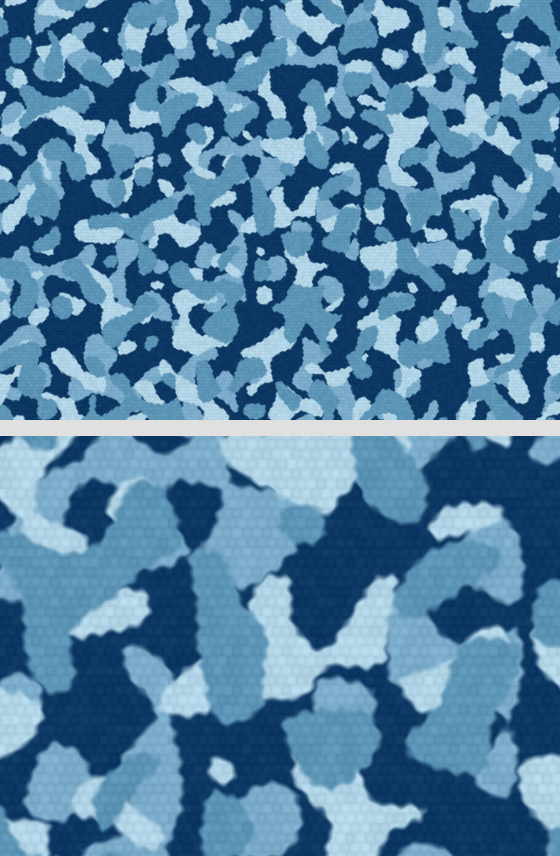
Top, the full canvas; bottom, a detail of the centre.
Give the GLSL for this pattern, as a Shadertoy shader.

```glsl
#define WAVES 28            // plane waves summed per layer
#define COARSE 3.8          // lowest wave count per canvas height
#define FINE 14.5           // highest wave count per canvas height
#define LEVEL 0.61          // field level, in deviations, where a blob starts
#define EDGE 0.0028         // half width of the soft blob edge
#define WOBBLE 0.0009       // raggedness of the edges
#define THREADS 128.0       // weave rows per canvas height
#define WEAVE 0.035         // relief of the weave
#define GRAIN 0.035         // tone variation between stitches

const float TAU = 6.2831853;
const vec3 NAVY  = vec3(0.045, 0.215, 0.385);
const vec3 STEEL = vec3(0.36, 0.58, 0.71);
const vec3 SKY   = vec3(0.48, 0.67, 0.79);
const vec3 ICE   = vec3(0.69, 0.83, 0.90);

float hash(vec2 p) {
    vec3 q = fract(p.xyx * vec3(0.1031, 0.1030, 0.0973));
    q += dot(q, q.yzx + 33.33);
    return fract((q.x + q.y) * q.z);
}

// Coverage of one blob layer: layered sines in all directions, cut at LEVEL.
// The analytic gradient turns the field into an approximate edge distance.
float blobs(vec2 p, float seed, float edge) {
    float field = 0.0;
    vec2 slope = vec2(0.0);
    for (int i = 0; i < WAVES; i++) {
        float n = float(i);
        float angle = 0.5 * TAU * (n + hash(vec2(n, seed))) / float(WAVES);
        float band = fract(n * 0.618 + hash(vec2(seed, 7.0)));
        vec2 k = TAU * mix(COARSE, FINE, band) * vec2(cos(angle), sin(angle));
        float phase = dot(k, p) + TAU * hash(vec2(n + 50.0, seed));
        field += sin(phase);
        slope += k * cos(phase);
    }
    float norm = sqrt(2.0 / float(WAVES));
    float dist = (field * norm - LEVEL) / max(length(slope) * norm, 12.0);
    return smoothstep(-edge, edge, dist);
}

// Staggered stitches: a rounded bump plus a random tone for each one
float cloth(vec2 p) {
    vec2 q = p * THREADS;
    q.x += 0.5 * mod(floor(q.y), 2.0);
    vec2 bump = sin(0.5 * TAU * fract(q));
    return WEAVE * (bump.x * bump.y - 0.4) + GRAIN * (hash(floor(q)) - 0.5);
}

void mainImage(out vec4 fragColor, in vec2 fragCoord) {
    vec2 p = fragCoord / iResolution.y;
    float edge = max(EDGE, 0.75 / iResolution.y);

    // Threads pull the outlines slightly out of line
    vec2 ragged = p + WOBBLE * (sin(p.yx * TAU * vec2(83.0, 71.0))
                              + sin(p.yx * TAU * vec2(47.0, 59.0) + p * 90.0));

    // Dyes printed one over another
    vec3 color = NAVY;
    color = mix(color, SKY, blobs(ragged, 11.0, edge));
    color = mix(color, ICE, blobs(ragged, 23.0, edge));
    color = mix(color, STEEL, blobs(ragged, 37.0, edge));

    // Relief shows more on the pale dyes
    color += cloth(p) * (0.5 + color.g);
    fragColor = vec4(clamp(color, 0.0, 1.0), 1.0);
}
```
